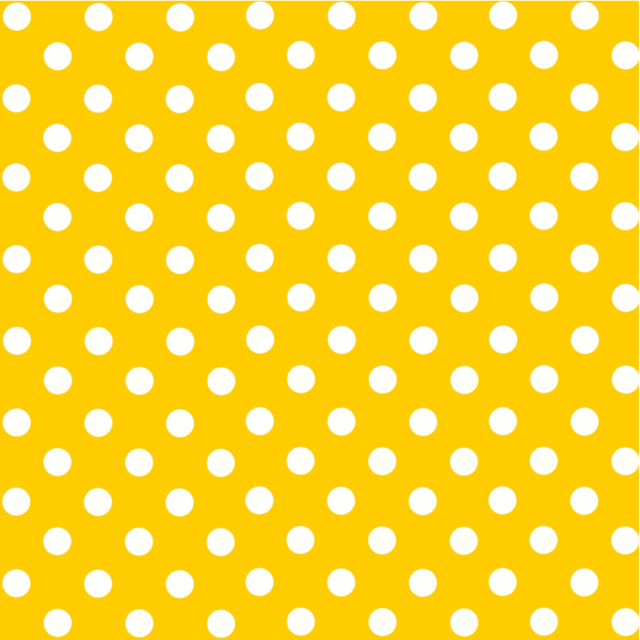
Reproduce this pattern procedurally as a three.js fragment shader.

```glsl
varying vec2 vUv;

const vec3 YELLOW = vec3(1.0, 0.8, 0.0);
const vec3 HALO = vec3(0.95, 0.81, 0.09);
const vec3 WHITE = vec3(0.995, 0.995, 0.985);

const float RADIUS = 0.0218;
const float SOFTNESS = 0.0017;
const float HALO_WIDTH = 0.0022;
const float HALO_STRENGTH = 0.45;

const vec2 PITCH = vec2(0.12663, 0.1266);          // mean spacing of one lattice
const vec2 FIRST_DOT = vec2(0.026, 0.026);         // measured from the upper left
const vec2 LATTICE_SHIFT = vec2(0.0641, 0.0619);   // second lattice against the first
const float ROW_STEP = 0.1276;                     // spacing inside a block of rows
const float ROW_SEAM = 0.0039;                     // tightening between row blocks
const vec2 COLUMN_DRIFT = vec2(0.00098, 0.00065);  // drift inside a block of three
const float BLOCK_LIFT = 0.002;
const float ROW_SWAY = 0.0006;

const float RIGHT_MARGIN = 0.002;
const float TOP_MARGIN = 0.001;
const float MARGIN_SOFTNESS = 0.0007;
const float TAU = 6.28318;

// Centre of a dot, with the small misalignments between blocks of repeats
vec2 dotCentre(vec2 cell, float lattice) {
  float inBlock = mod(cell.x, 3.0);
  float row = 2.0 * cell.y + lattice;
  vec2 centre = FIRST_DOT + lattice * LATTICE_SHIFT;
  centre += cell * vec2(PITCH.x, ROW_STEP) + inBlock * COLUMN_DRIFT;
  centre.x -= ROW_SWAY * cos(TAU * (row - 3.5) / 9.0);
  centre.y -= ROW_SEAM * floor((cell.y + 2.0) / 4.0);
  centre.y -= BLOCK_LIFT * step(2.5, cell.x);
  return centre;
}

// Signed distance to the nearest dot of two interleaved lattices
float dotDistance(vec2 p) {
  float nearest = 1.0;
  for (int k = 0; k < 2; k++) {
    float lattice = float(k);
    vec2 start = FIRST_DOT + lattice * LATTICE_SHIFT;
    vec2 cell = floor((p - start) / PITCH + 0.5);
    nearest = min(nearest, length(p - dotCentre(cell, lattice)) - RADIUS);
  }
  return nearest;
}

void main() {
  vec2 p = vec2(vUv.x, 1.0 - vUv.y);
  float d = dotDistance(p);

  // Ground with a faint duller rim around each dot
  float halo = 1.0 - smoothstep(SOFTNESS, SOFTNESS + HALO_WIDTH, d);
  vec3 colour = mix(YELLOW, HALO, HALO_STRENGTH * halo);

  // Dots
  colour = mix(colour, WHITE, 1.0 - smoothstep(-SOFTNESS, SOFTNESS, d));

  // Thin white margins at the top and right
  float margin = min(1.0 - RIGHT_MARGIN - p.x, p.y - TOP_MARGIN);
  colour = mix(colour, WHITE, 1.0 - smoothstep(-MARGIN_SOFTNESS, MARGIN_SOFTNESS, margin));

  gl_FragColor = vec4(colour, 1.0);
}
```
